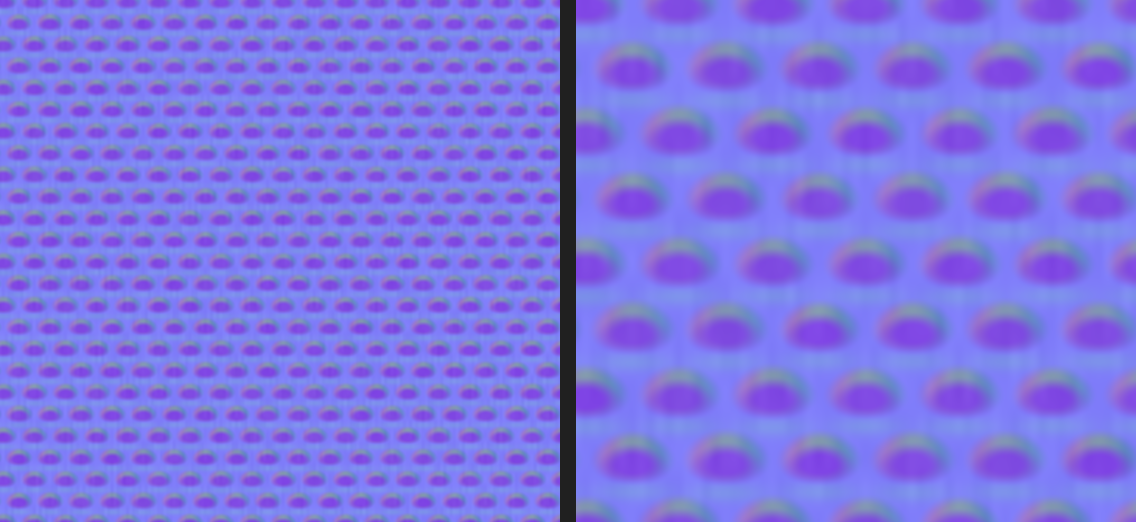
Left, the full canvas; right, a detail of the centre.
Write a Shadertoy shader that draws this texture map.

```glsl
// Tiling normal-map style sheet of soft domed dimples in staggered rows.
// Each dimple layers a pale lower glow, a crescent rim tinted from left to right
// and a violet body; wrapped hashes vary the dimples and add faint streaks.

const vec2 REPEATS = vec2(18.0, 24.0);     // dimples across, rows down (even)
const float ROW_HEIGHT = 0.699;            // row pitch in dimple pitches
const vec2 DIMPLE_PHASE = vec2(0.61, 0.87);
const vec2 BODY_RADIUS = vec2(0.335, 0.19);
const vec2 RIM_RADIUS = vec2(0.43, 0.265);
const float RIM_LIFT = 0.09;
const float ARCH = 0.18;                   // how far the sides sag
const vec2 GLOW_RADIUS = vec2(0.42, 0.10);
const float GLOW_DROP = 0.29;
const float SIZE_JITTER = 0.05;
const float TONE_JITTER = 0.10;
const vec2 STREAKS = vec2(180.0, 48.0);
const float STREAK_STRENGTH = 0.035;

const vec3 FLAT_BLUE = vec3(0.50, 0.49, 0.98);
const vec3 GLOW_BLUE = vec3(0.49, 0.57, 0.92);
const vec3 RIM_LEFT = vec3(0.63, 0.45, 0.77);
const vec3 RIM_TOP = vec3(0.51, 0.60, 0.68);
const vec3 RIM_RIGHT = vec3(0.36, 0.53, 0.75);
const vec3 BODY_VIOLET = vec3(0.50, 0.27, 0.90);

float hash(vec2 p) {
    vec3 q = fract(p.xyx * vec3(0.1031, 0.1030, 0.0973));
    q += dot(q, q.yzx + 33.33);
    return fract((q.x + q.y) * q.z);
}

// Value noise that repeats after a whole number of cells
float wrappedNoise(vec2 p, vec2 period) {
    vec2 i = floor(p), f = fract(p);
    f = f * f * (3.0 - 2.0 * f);
    vec2 a = mod(i, period), b = mod(i + 1.0, period);
    return mix(mix(hash(a), hash(vec2(b.x, a.y)), f.x),
               mix(hash(vec2(a.x, b.y)), hash(b), f.x), f.y);
}

// Normalized position inside an ellipse whose sides sag into a dome
vec2 domed(vec2 d, vec2 radius) {
    vec2 p = d / radius;
    p.y += ARCH * (min(p.x * p.x, 2.0) - 0.3);
    return p;
}

vec3 rimColor(float lean) {
    vec3 side = lean < 0.0 ? RIM_LEFT : RIM_RIGHT;
    return mix(RIM_TOP, side, smoothstep(0.0, 0.8, abs(lean)));
}

void mainImage(out vec4 fragColor, in vec2 fragCoord) {
    vec2 uv = fragCoord / iResolution.xy;
    vec2 grid = uv * REPEATS;
    vec2 home = floor(grid);
    float body = 0.0, rim = 0.0, glow = 0.0, lean = 0.0;

    // Gather the nearby dimples
    for (int j = -1; j <= 1; j++) {
        for (int i = -1; i <= 1; i++) {
            vec2 cell = home + vec2(i, j);
            vec2 center = cell + DIMPLE_PHASE;
            center.x -= 0.5 * mod(cell.y, 2.0);
            vec2 id = mod(cell, REPEATS);
            float size = 1.0 + SIZE_JITTER * (hash(id + 7.0) - 0.5);
            float tone = 1.0 - TONE_JITTER * hash(id + 41.0);
            vec2 d = (grid - center) * vec2(1.0, ROW_HEIGHT) / size;

            vec2 rimPos = domed(d - vec2(0.0, RIM_LIFT), RIM_RADIUS);
            float rimHere = tone * smoothstep(1.15, 0.6, length(rimPos));
            if (rimHere > rim) {
                rim = rimHere;
                lean = rimPos.x;
            }
            float bodyDist = length(domed(d, BODY_RADIUS));
            body = max(body, tone * smoothstep(1.3, 0.45, bodyDist));
            vec2 glowPos = (d + vec2(0.0, GLOW_DROP)) / GLOW_RADIUS;
            glow = max(glow, exp(-dot(glowPos, glowPos)));
        }
    }

    // Layer glow, rim and body over the flat ground
    vec3 color = mix(FLAT_BLUE, GLOW_BLUE, glow);
    color = mix(color, rimColor(lean), rim);
    color = mix(color, BODY_VIOLET, body);

    // Faint upright streaks
    float streak = wrappedNoise(uv * STREAKS, STREAKS) - 0.5;
    color += STREAK_STRENGTH * streak * vec3(0.8, 1.0, 0.6);
    fragColor = vec4(clamp(color, 0.0, 1.0), 1.0);
}
```
